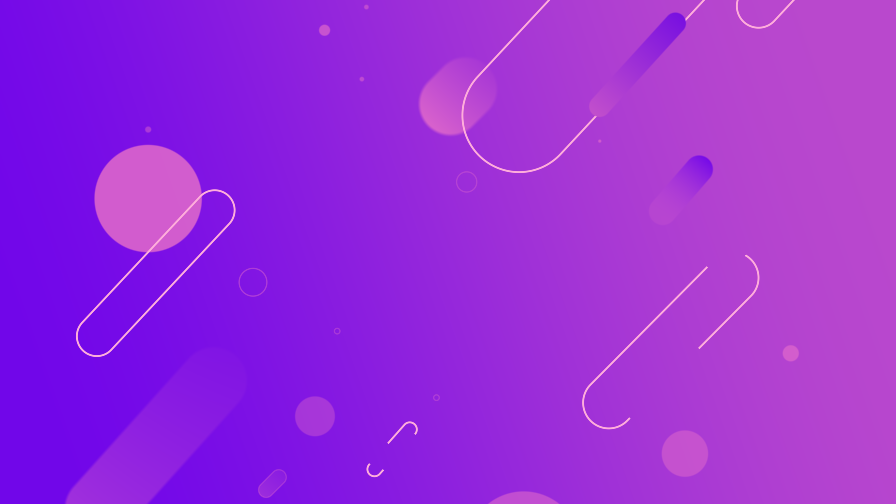
This background is drawn by a WebGL 2 fragment shader. Its source:

```glsl
#version 300 es
precision highp float;

uniform vec2 u_resolution;
out vec4 fragColor;

#define VIOLET vec3(0.445, 0.025, 0.915)
#define MAGENTA vec3(0.725, 0.282, 0.805)
#define PINK vec3(0.85, 0.385, 0.80)
#define LINE_COLOR vec3(1.0, 0.68, 0.86)
#define LINE_HALF_WIDTH 0.19
#define GRADIENT_TILT 0.2

float pixel; // size of one pixel, in hundredths of the canvas height

float coverage(float d, float blur) {
    float w = 0.5 * pixel + blur;
    return 1.0 - smoothstep(-w, w, d);
}

float stroke(float d, float halfWidth) {
    return coverage(abs(d) - halfWidth, 0.0);
}

// Coordinates along and across the axis from b to a
vec2 axisCoords(vec2 p, vec2 a, vec2 b) {
    vec2 axis = normalize(a - b);
    vec2 q = p - b;
    return vec2(dot(q, axis), dot(q, vec2(axis.y, -axis.x)));
}

float capsule(vec2 p, vec2 a, vec2 b, float r) {
    vec2 q = axisCoords(p, a, b);
    q.x -= clamp(q.x, 0.0, length(a - b));
    return length(q) - r;
}

// Capsule with separate colour and opacity (in w) at its two ends
vec3 fillCapsule(vec3 base, vec2 p, vec2 a, vec2 b, float r, vec4 colorA, vec4 colorB, float blur) {
    float along = axisCoords(p, a, b).x;
    float t = clamp((along + r) / (length(a - b) + 2.0 * r), 0.0, 1.0);
    vec4 c = mix(colorB, colorA, t);
    return mix(base, c.rgb, c.a * coverage(capsule(p, a, b, r), blur));
}

// Capsule outline with one gap (start, end) on each side of its axis
float brokenOutline(vec2 p, vec2 a, vec2 b, float r, vec2 leftGap, vec2 rightGap) {
    vec2 q = axisCoords(p, a, b);
    vec2 gap = q.y < -0.27 * r ? leftGap : rightGap;
    float inside = min(q.x - gap.x, gap.y - q.x);
    return stroke(capsule(p, a, b, r), LINE_HALF_WIDTH) * coverage(inside, 0.0);
}

vec3 background(vec2 uv) {
    float t = uv.x + GRADIENT_TILT * (uv.y - 0.5);
    t = clamp(t, 0.0, 1.0);
    return mix(VIOLET, MAGENTA, mix(t, smoothstep(0.0, 0.95, t), 0.65));
}

void main() {
    pixel = 100.0 / u_resolution.y;
    vec2 p = gl_FragCoord.xy * pixel;
    vec3 color = background(gl_FragCoord.xy / u_resolution);

    // Discs: centre, radius, opacity
    vec4 discs[10] = vec4[10](
        vec4(29.4, 60.6, 10.65, 0.93), vec4(62.5, 17.4, 3.95, 0.42),
        vec4(135.9, 10.0, 4.6, 0.6), vec4(156.9, 29.9, 1.6, 0.85),
        vec4(103.9, -8.8, 11.3, 0.65), vec4(64.4, 94.0, 1.1, 0.75),
        vec4(72.7, 98.6, 0.45, 0.6), vec4(71.8, 84.3, 0.45, 0.6),
        vec4(29.4, 74.3, 0.6, 0.5), vec4(119.0, 72.0, 0.3, 0.8));
    for (int i = 0; i < 10; i++) {
        float d = length(p - discs[i].xy) - discs[i].z;
        color = mix(color, PINK, discs[i].w * coverage(d, 0.08));
    }

    // Faint rings: centre, radius, opacity
    vec4 rings[4] = vec4[4](
        vec4(92.6, 63.9, 2.0, 0.4), vec4(50.2, 44.0, 2.75, 0.5),
        vec4(66.9, 34.3, 0.55, 0.4), vec4(86.6, 21.1, 0.55, 0.4));
    for (int i = 0; i < 4; i++) {
        float d = length(p - rings[i].xy) - rings[i].z;
        color = mix(color, PINK, rings[i].w * stroke(d, 0.13));
    }

    // Fading capsules beneath the lines
    color = fillCapsule(color, p, vec2(42.4, 24.5), vec2(19.5, -1.0), 6.6,
        vec4(PINK, 0.04), vec4(PINK, 0.48), 0.3);
    color = fillCapsule(color, p, vec2(92.4, 82.4), vec2(89.4, 79.4), 6.2,
        vec4(PINK, 0.1), vec4(PINK, 1.0), 0.35);
    color = fillCapsule(color, p, vec2(138.7, 66.4), vec2(131.5, 58.1), 2.75,
        vec4(VIOLET, 0.95), vec4(PINK, 0.2), 0.1);
    vec2 pillTop = vec2(55.3, 5.3), pillBottom = vec2(52.8, 2.8);
    color = fillCapsule(color, p, pillTop, pillBottom, 1.5,
        vec4(PINK, 0.12), vec4(PINK, 0.35), 0.0);
    color = mix(color, PINK, 0.35 * stroke(capsule(p, pillTop, pillBottom, 1.5), 0.13));

    // Closed outlines, two of them running off the top edge
    float lines = stroke(capsule(p, vec2(42.6, 58.3), vec2(19.2, 33.3), 3.95), LINE_HALF_WIDTH);
    lines = max(lines, stroke(capsule(p, vec2(150.2, 127.8), vec2(103.0, 77.1), 11.25), LINE_HALF_WIDTH));
    lines = max(lines, stroke(capsule(p, vec2(163.8, 113.1), vec2(150.5, 98.8), 4.3), LINE_HALF_WIDTH));

    // Broken outlines
    lines = max(lines, brokenOutline(p, vec2(145.4, 44.9), vec2(120.8, 20.1), 5.1,
        vec2(32.9, 99.0), vec2(0.8, 20.2)));
    lines = max(lines, brokenOutline(p, vec2(81.3, 14.8), vec2(74.3, 6.9), 1.4,
        vec2(0.2, 5.6), vec2(1.1, 10.5)));
    color = mix(color, LINE_COLOR, lines);

    // Capsule lying over the large outline
    color = fillCapsule(color, p, vec2(134.0, 95.4), vec2(119.0, 78.9), 2.1,
        vec4(0.47, 0.06, 0.88, 1.0), vec4(0.76, 0.31, 0.80, 1.0), 0.08);

    fragColor = vec4(color, 1.0);
}
```
